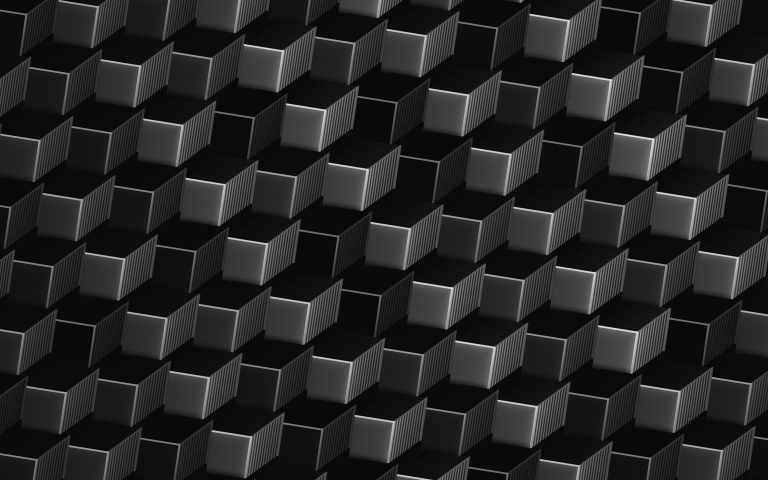
Write a WebGL 2 fragment shader that draws this pattern.

```glsl
#version 300 es
precision highp float;
// Slanted rows of dark ribbed blocks with lit front edges.

uniform vec2 u_resolution;
out vec4 outColor;

// Geometry, in units of the canvas height
const vec2 ORIGIN = vec2(0.956, 0.975);     // right top corner of block (0, 0)
const vec2 COLUMN = vec2(0.1488, 0.0158);   // step to the next column
const vec2 ROW = vec2(0.0881, -0.1235);     // step to the next row
const vec2 FRONT = vec2(0.0810, -0.0130);   // top edge of the front face
const vec2 SIDE = vec2(0.0690, 0.0500);     // top edge of the ribbed face
const vec2 DROP = vec2(-0.0130, -0.0875);   // upright edge
const float RIBS = 12.0;
const float LINE_HALF = 0.0018;
const float GLOW_WIDTH = 0.008;

// Grey levels
const float GROUND = 0.040;
const float FRONT_GREY = 0.28;
const float SIDE_GREY = 0.52;
const float TOP_GREY = 0.075;
const float EDGE_GREY = 0.88;
const float GLOW_GREY = 0.20;

// Lighting: even columns are bright, odd ones mostly dark
const vec2 BRIGHT_RANGE = vec2(0.76, 1.05);
const vec2 DIM_RANGE = vec2(-0.12, 0.55);
const vec2 LIGHT_CENTRE = vec2(0.62, 0.68); // fraction of the canvas
const float FALLOFF = 0.66;

float hash(vec2 p) {
  return fract(sin(dot(p, vec2(127.1, 311.7))) * 43758.5453);
}

float cross2(vec2 a, vec2 b) {
  return a.x * b.y - a.y * b.x;
}

// Coordinates of q along the slanted axes u and v
vec2 slanted(vec2 q, vec2 u, vec2 v) {
  return vec2(cross2(q, v), cross2(u, q)) / cross2(u, v);
}

// Smooth coverage of the parallelogram spanned by u and v
float coverage(vec2 st, vec2 u, vec2 v, float px) {
  vec2 size = abs(cross2(u, v)) / vec2(length(v), length(u));
  vec2 inset = min(st, 1.0 - st) * size;
  return clamp(min(inset.x, inset.y) / px + 0.5, 0.0, 1.0);
}

float segment(vec2 q, vec2 a, vec2 dir) {
  float t = clamp(dot(q - a, dir) / dot(dir, dir), 0.0, 1.0);
  return length(q - a - dir * t);
}

float stroke(float d, float px) {
  return clamp((LINE_HALF - d) / px + 0.5, 0.0, 1.0);
}

// Rib profile, softened where ribs become finer than a pixel
float ribs(float s, vec2 u, vec2 v, float px) {
  float perPixel = RIBS * px * length(v) / abs(cross2(u, v));
  return 0.70 - 0.46 * exp(-perPixel * perPixel) * cos(6.28318 * RIBS * s);
}

float brightness(vec2 cell, float aspect) {
  float odd = mod(cell.x, 2.0);
  vec2 range = mix(BRIGHT_RANGE, DIM_RANGE, odd);
  vec2 pos = ORIGIN + cell.x * COLUMN + cell.y * ROW - 0.5 * FRONT;
  float far = distance(pos, LIGHT_CENTRE * vec2(aspect, 1.0));
  float level = max(mix(range.x, range.y, hash(cell)), 0.0);
  return level * (1.0 - FALLOFF * smoothstep(0.3, 1.15, far));
}

// Paints one block over the grey below; q is measured from its front top corner
float paintBlock(float grey, vec2 q, float lit, float px) {
  vec2 f = slanted(q + FRONT, FRONT, DROP);
  vec2 s = slanted(q, SIDE, DROP);
  vec2 t = slanted(q + FRONT, FRONT, SIDE);
  float topEdge = segment(q, -FRONT, FRONT);
  float upright = segment(q, vec2(0.0), DROP);
  float glow = GLOW_GREY * lit * exp(-min(topEdge, upright) / GLOW_WIDTH);

  // Faces
  float top = GROUND + TOP_GREY * lit * lit * mix(0.2, 1.0, t.x) * ribs(t.y, SIDE, FRONT, px);
  float front = GROUND + FRONT_GREY * lit * mix(0.75, 1.0, f.x)
              * smoothstep(1.08, 0.82, f.y) + glow;
  float side = GROUND + SIDE_GREY * mix(0.22, 1.0, lit) * mix(1.0, 0.70, s.x)
             * mix(1.0, 0.72, s.y) * ribs(s.x, SIDE, DROP, px) + glow;
  grey = mix(grey, top, coverage(t, FRONT, SIDE, px));
  grey = mix(grey, front, coverage(f, FRONT, DROP, px));
  grey = mix(grey, side, coverage(s, SIDE, DROP, px));

  // Lit edges
  float shine = mix(0.50, 1.0, lit);
  float rim = min(segment(q, vec2(0.0), SIDE), segment(q, SIDE, DROP));
  grey = mix(grey, EDGE_GREY * 0.50 * shine, 0.7 * stroke(rim, px));
  grey = mix(grey, EDGE_GREY * shine, stroke(upright, px) * mix(1.0, 0.45, s.y));
  return mix(grey, EDGE_GREY * shine, stroke(topEdge, px));
}

void main() {
  float px = 1.0 / u_resolution.y;
  vec2 p = gl_FragCoord.xy * px;
  float aspect = u_resolution.x * px;
  vec2 home = floor(slanted(p - ORIGIN, COLUMN, ROW));

  // Nearby blocks, back to front
  float grey = GROUND;
  for (int j = -1; j <= 1; j++) {
    for (int i = 2; i >= 0; i--) {
      vec2 cell = home + vec2(i, j);
      vec2 corner = ORIGIN + cell.x * COLUMN + cell.y * ROW - SIDE;
      grey = paintBlock(grey, p - corner, brightness(cell, aspect), px);
    }
  }
  outColor = vec4(vec3(grey), 1.0);
}
```
